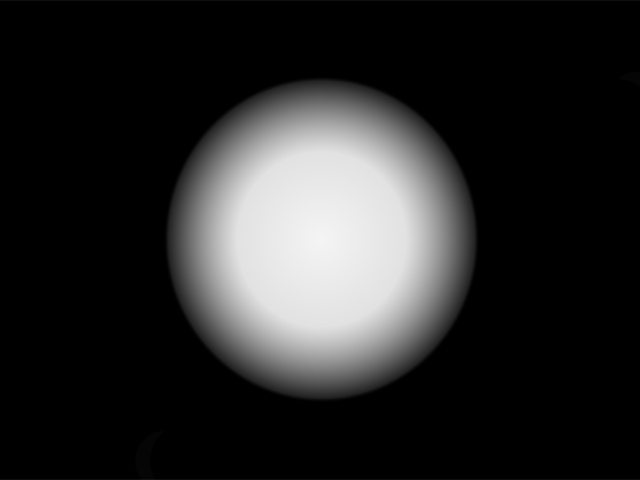
This background is drawn by a Shadertoy shader. Its source:

```glsl
#define ORB_CENTER vec2(0.670, 0.5012)
#define ORB_RADII vec2(0.326, 0.337)
#define CORE_SIZE 0.54
#define CORE_BRIGHT 0.957
#define CORE_RIM 0.885
#define EDGE_SOFTNESS 0.025
#define CRESCENT_RADIUS 0.0625
#define BITE_RADIUS 0.078
#define CRESCENT_GRAY 0.018
#define BORDER_GRAY 0.06

// Antialiased coverage of a disc
float disc(vec2 p, vec2 center, float radius) {
    float aa = 1.0 / iResolution.y;
    return 1.0 - smoothstep(-aa, aa, length(p - center) - radius);
}

// Disc with a larger disc cut out of it
float crescent(vec2 p, vec2 center, vec2 biteOffset) {
    float bite = disc(p, center + biteOffset, BITE_RADIUS);
    return disc(p, center, CRESCENT_RADIUS) * (1.0 - bite);
}

// Bright core surrounded by a steepening falloff
float orb(vec2 p) {
    float r = length((p - ORB_CENTER) / ORB_RADII);
    float core = mix(CORE_BRIGHT, CORE_RIM, min(r / CORE_SIZE, 1.0));
    float t = clamp((r - CORE_SIZE) / (1.0 - CORE_SIZE), 0.0, 1.0);
    float falloff = t * (0.5 + 0.3 * t);
    float mask = 1.0 - smoothstep(1.0 - EDGE_SOFTNESS, 1.0 + 0.4 * EDGE_SOFTNESS, r);
    return (core - falloff) * mask;
}

void mainImage(out vec4 fragColor, in vec2 fragCoord) {
    vec2 p = fragCoord / iResolution.y;
    float gray = orb(p);

    // Faint crescents near the corners
    float marks = crescent(p, vec2(0.344, 0.040), vec2(0.047, 0.0))
                + crescent(p, vec2(1.328, 0.788), vec2(-0.043, -0.031));
    gray += CRESCENT_GRAY * marks;

    // Hairlines along the top and bottom
    float edgeDistance = min(p.y, 1.0 - p.y);
    gray += BORDER_GRAY * (1.0 - smoothstep(0.001, 0.0025, edgeDistance));

    fragColor = vec4(vec3(gray), 1.0);
}
```
